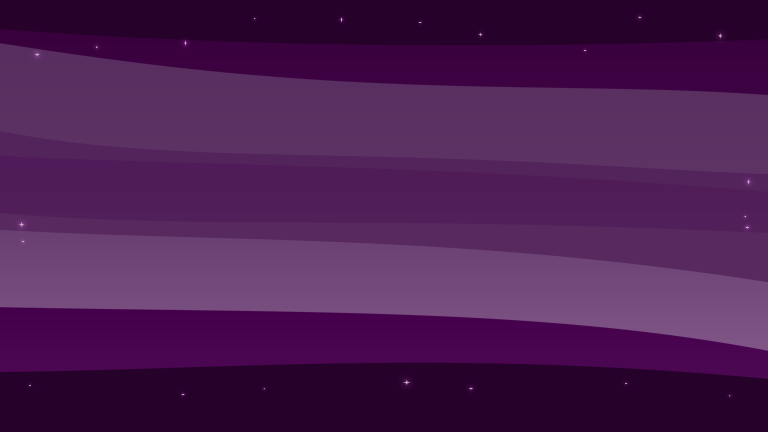
Write a WebGL 2 fragment shader that draws this background.

```glsl
#version 300 es
precision highp float;
// Flowing violet ribbons across a dark night sky with small glinting stars.
// Ribbons are painted from top to bottom, each below a smooth quartic edge;
// stars are scattered by a hash along the dark strips and the side margins.

#define STAR_COUNT 22
#define TOP_STARS 10
#define BOTTOM_STARS 17
#define STAR_SMALL 0.004
#define STAR_LARGE 0.011
#define GLOW_STRENGTH 0.16

uniform vec2 u_resolution;
out vec4 outColor;

const vec3 NIGHT = vec3(0.15, 0.005, 0.165);
const vec3 STAR_TINT = vec3(0.88, 0.74, 0.86);
const vec3 GLOW_TINT = vec3(0.75, 0.32, 0.80);

float hash(float n) {
    return fract(sin(n * 127.1 + 11.7) * 4375.85);
}

// Quartic through five heights spaced evenly over x = 0..1
float edge(float x, float a, float b, float c, float d, float e) {
    float t = x * 4.0;
    float d1 = b - a;
    float d2 = c - 2.0 * b + a;
    float d3 = d - 3.0 * c + 3.0 * b - a;
    float d4 = e - 4.0 * d + 6.0 * c - 4.0 * b + a;
    return a + t * (d1 + (t - 1.0) / 2.0 * (d2 + (t - 2.0) / 3.0 * (d3 + (t - 3.0) / 4.0 * d4)));
}

// Fills everything below a height with a new colour
vec3 fillBelow(vec3 base, vec3 fill, float y, float height) {
    float aa = 0.75 / u_resolution.y;
    return mix(base, fill, smoothstep(-aa, aa, height - y));
}

// Vertical gradient between two heights
vec3 fade(vec3 upper, vec3 lower, float y, float top, float bottom) {
    return mix(upper, lower, clamp((top - y) / (top - bottom), 0.0, 1.0));
}

vec3 ribbons(vec2 uv) {
    float x = uv.x, y = uv.y;
    vec3 plum   = fade(vec3(0.22, 0.00, 0.24), vec3(0.24, 0.01, 0.26), y, 0.93, 0.78);
    vec3 mauve  = fade(vec3(0.345, 0.18, 0.375), vec3(0.365, 0.20, 0.395), y, 0.88, 0.60);
    vec3 shade  = vec3(0.325, 0.14, 0.36);
    vec3 violet = fade(vec3(0.31, 0.105, 0.345), vec3(0.32, 0.125, 0.35), y, 0.63, 0.46);
    vec3 dusk   = vec3(0.34, 0.16, 0.37);
    vec3 lilac  = fade(vec3(0.41, 0.245, 0.44), vec3(0.50, 0.335, 0.53), y, 0.47, 0.19);
    vec3 grape  = fade(vec3(0.27, 0.00, 0.295), vec3(0.295, 0.03, 0.325), y, 0.28, 0.13);

    vec3 col = NIGHT;
    col = fillBelow(col, plum,   y, edge(x, 0.933, 0.907, 0.896, 0.897, 0.909));
    col = fillBelow(col, mauve,  y, edge(x, 0.900, 0.840, 0.807, 0.796, 0.780));
    col = fillBelow(col, shade,  y, edge(x, 0.697, 0.649, 0.637, 0.620, 0.597));
    col = fillBelow(col, violet, y, edge(x, 0.639, 0.623, 0.609, 0.588, 0.556));
    col = fillBelow(col, dusk,   y, edge(x, 0.507, 0.487, 0.484, 0.477, 0.461));
    col = fillBelow(col, lilac,  y, edge(x, 0.468, 0.451, 0.435, 0.403, 0.347));
    col = fillBelow(col, grape,  y, edge(x, 0.289, 0.282, 0.273, 0.248, 0.188));
    col = fillBelow(col, NIGHT,  y, edge(x, 0.139, 0.150, 0.160, 0.153, 0.123));
    return col;
}

// Star centre: top strip, bottom strip, then the two side margins
vec2 starPlace(int i) {
    float n = float(i);
    float rx = hash(n), ry = hash(n + 40.0);
    if (i < TOP_STARS) return vec2((n + 0.2 + 0.6 * rx) / float(TOP_STARS), mix(0.87, 0.96, ry));
    if (i < BOTTOM_STARS) {
        float slot = (n - float(TOP_STARS) + 0.2 + 0.6 * rx) / float(BOTTOM_STARS - TOP_STARS);
        return vec2(slot, mix(0.08, 0.14, ry));
    }
    float side = mod(n, 2.0);
    return vec2(mix(0.025, 0.974, side) + 0.01 * (rx - 0.5), mix(0.42, 0.60, ry));
}

// Four-pointed glint with a soft halo
vec3 addStar(vec3 col, vec2 p, float size) {
    vec2 q = abs(p) / size;
    float glint = smoothstep(1.15, 0.6, sqrt(q.x) + sqrt(q.y));
    float core = exp(-dot(q, q) * 14.0);
    float halo = exp(-dot(q, q) * 0.8) * GLOW_STRENGTH;
    col += GLOW_TINT * halo;
    return mix(col, STAR_TINT, max(glint, core) * 0.85);
}

void main() {
    vec2 uv = gl_FragCoord.xy / u_resolution;
    float aspect = u_resolution.x / u_resolution.y;
    vec3 col = ribbons(uv);
    for (int i = 0; i < STAR_COUNT; i++) {
        vec2 offset = (uv - starPlace(i)) * vec2(aspect, 1.0);
        float bright = hash(float(i) + 80.0);
        col = addStar(col, offset, mix(STAR_SMALL, STAR_LARGE, bright * bright));
    }
    outColor = vec4(col, 1.0);
}
```
